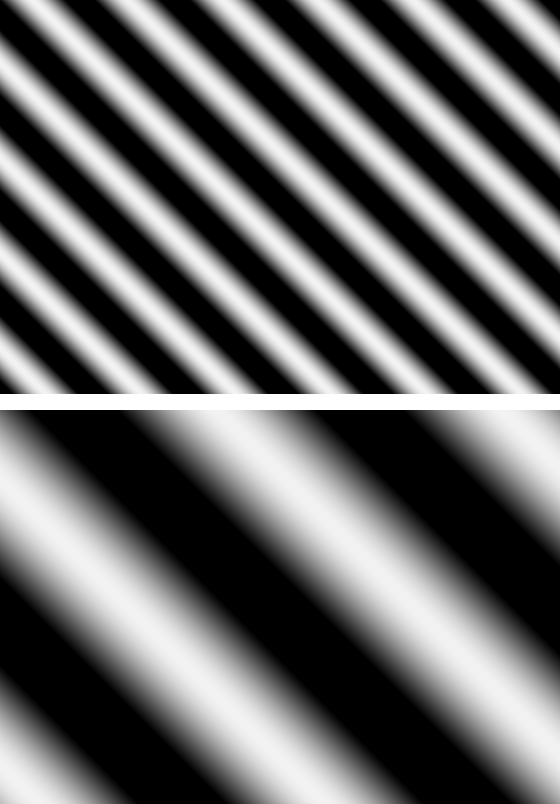
Top, the full canvas; bottom, a detail of the centre.
Write a WebGL 1 fragment shader that draws this pattern.

```glsl
precision highp float;

uniform vec2 u_resolution;

const float TAU = 6.2831853;
const float BAND_PERIOD = 0.2414;  // spacing along either axis, in canvas heights
const float BAND_SHIFT = 0.1285;   // distance from the centre to a bright crest
const float MID_LEVEL = 0.35;
const float SWING = 0.6;

// Cosine wave whose crests run from upper left to lower right
float diagonalWave(vec2 p, float period, float shift) {
  return cos(TAU * (p.x + p.y + shift) / period);
}

// Soft bright crests with troughs clipped to flat black
float bandBrightness(float wave, float mid, float swing) {
  return clamp(mid + swing * wave, 0.0, 1.0);
}

void main() {
  // Centred coordinates in canvas heights
  vec2 p = (gl_FragCoord.xy - 0.5 * u_resolution) / u_resolution.y;

  float wave = diagonalWave(p, BAND_PERIOD, BAND_SHIFT);
  float brightness = bandBrightness(wave, MID_LEVEL, SWING);

  gl_FragColor = vec4(vec3(brightness), 1.0);
}
```
